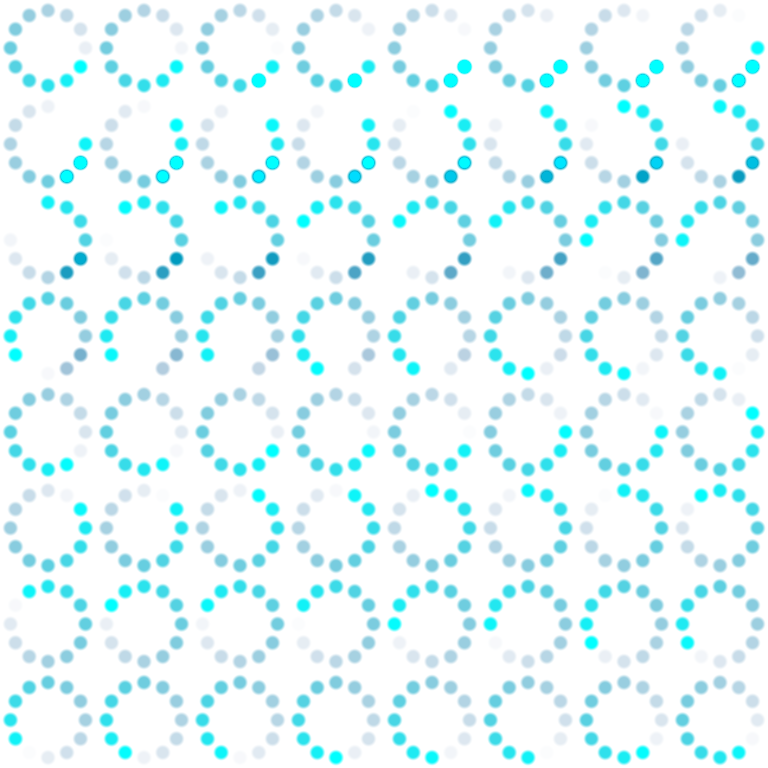
Give the GLSL for this pattern, as a WebGL 1 fragment shader.

```glsl
precision highp float;

// An 8 by 8 sheet of loading-ring frames, read left to right and top to bottom.
// Soft dots light up in turn counterclockwise, then darken and fade with age.
// Dots left from an earlier turn are summed with new ones as premultiplied light.

uniform vec2 u_resolution;

const float GRID = 8.0;          // frames across and down
const int DOT_COUNT = 12;
const float LIFETIME = 30.0;     // in frames, also one full turn
const float BIRTH_STEP = 2.5;    // frames between neighbouring dots
const float FIRST_BIRTH = 1.5;   // frame at which the new turn starts
const float RING_RADIUS = 0.391; // in cell units, like the dot sizes
const float DOT_RADIUS = 0.068;
const float DOT_SOFTNESS = 0.022;
const float START_ANGLE = -1.0471976;
const float ANGLE_STEP = 0.5235988;
const vec3 YOUNG_COLOR = vec3(0.0, 1.0, 1.0);
const vec3 OLD_COLOR = vec3(0.0, 0.2, 0.49);

// Coverage of a round dot with a blurred rim.
float softDot(vec2 p, vec2 center, float radius, float softness) {
  return 1.0 - smoothstep(radius - softness, radius + softness, distance(p, center));
}

// Premultiplied colour of a dot at a given age; empty outside its life.
vec4 agedLight(float age) {
  float t = age / LIFETIME;
  float alpha = step(0.0, t) * max(1.0 - t, 0.0);
  return vec4(mix(YOUNG_COLOR, OLD_COLOR, clamp(t, 0.0, 1.0)) * alpha, alpha);
}

// Dots already alive at frame zero, which are never renewed.
float leftoverAge(float slot, float frame) {
  return mod(BIRTH_STEP * (1.0 - slot), LIFETIME) + frame;
}

// Dots of the continuing turn; negative before the first birth.
float renewedAge(float slot, float frame) {
  float age = frame - FIRST_BIRTH - BIRTH_STEP * slot;
  return age < 0.0 ? -1.0 : mod(age, LIFETIME);
}

// Sum of all dots of one frame, p measured from the cell centre.
vec4 ringLight(vec2 p, float frame) {
  vec4 light = vec4(0.0);
  for (int i = 0; i < DOT_COUNT; i++) {
    float slot = float(i);
    float angle = START_ANGLE + ANGLE_STEP * slot;
    vec2 center = RING_RADIUS * vec2(cos(angle), sin(angle));
    float coverage = softDot(p, center, DOT_RADIUS, DOT_SOFTNESS);
    light += coverage * (agedLight(leftoverAge(slot, frame))
                       + agedLight(renewedAge(slot, frame)));
  }
  return clamp(light, 0.0, 1.0);
}

void main() {
  vec2 grid = gl_FragCoord.xy / u_resolution * GRID;
  vec2 cell = floor(grid);
  float frame = (GRID - 1.0 - cell.y) * GRID + cell.x;

  // Lay the clamped light over white.
  vec4 light = ringLight(fract(grid) - 0.5, frame);
  gl_FragColor = vec4(light.rgb + (1.0 - light.a), 1.0);
}
```
